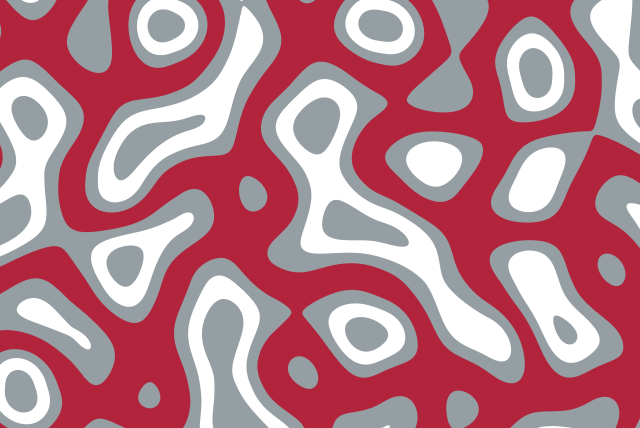
A WebGL 2 fragment shader for this pattern:

```glsl
#version 300 es
precision highp float;

uniform vec2 u_resolution;
out vec4 fragColor;

const vec3 RED = vec3(0.70, 0.14, 0.23);
const vec3 GREY = vec3(0.58, 0.62, 0.64);
const vec3 WHITE = vec3(1.0);

// Integer hash of a lattice point, two values in 0..1
vec2 hash2(vec2 cell) {
    uvec2 v = uvec2(ivec2(cell)) * 1664525u + 1013904223u;
    v.x += v.y * 1664525u;
    v.y += v.x * 1664525u;
    v ^= v >> 16u;
    v.x += v.y * 1664525u;
    v.y += v.x * 1664525u;
    v ^= v >> 16u;
    return vec2(v >> 8u) / 16777216.0;
}

// Slope contribution of one lattice corner
float cornerSlope(vec2 cell, vec2 offset, vec2 corner) {
    vec2 direction = normalize(hash2(cell + corner) - 0.4999);
    return dot(direction, offset - corner);
}

float gradientNoise(vec2 p) {
    vec2 cell = floor(p);
    vec2 f = p - cell;
    vec2 blend = f * f * f * (f * (f * 6.0 - 15.0) + 10.0);
    float bottom = mix(cornerSlope(cell, f, vec2(0, 0)), cornerSlope(cell, f, vec2(1, 0)), blend.x);
    float top = mix(cornerSlope(cell, f, vec2(0, 1)), cornerSlope(cell, f, vec2(1, 1)), blend.x);
    return mix(bottom, top, blend.y);
}

// Coverage above a contour, softened over one pixel
float above(float contour, float level, float pixel) {
    return clamp((level - contour) / pixel + 0.5, 0.0, 1.0);
}

void main() {
    vec2 p = gl_FragCoord.xy / u_resolution.y;

    // Equal height bands on both sides of zero
    float level = abs(gradientNoise(p * 4.15 + vec2(17.3, 41.6))) / 0.135;
    float pixel = max(length(vec2(dFdx(level), dFdy(level))), 1e-4);

    // Fold the bands: red, grey, white, then grey and red at the peaks
    float folded = 2.5 - abs(level - 2.5);
    vec3 color = mix(RED, GREY, above(1.0, folded, pixel));
    color = mix(color, WHITE, above(2.0, folded, pixel));

    fragColor = vec4(color, 1.0);
}
```
